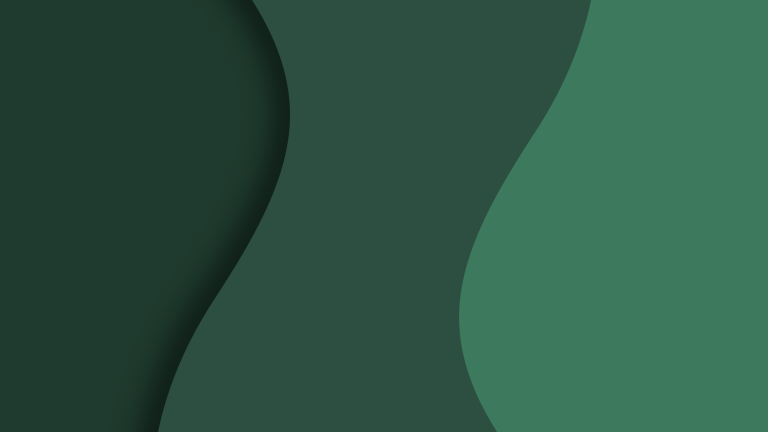
Reproduce this background procedurally as a Shadertoy shader.

```glsl
// Cubic Hermite segment through a and b, with slopes sa and sb
float hermite(float y, float y0, float y1, float a, float b, float sa, float sb) {
    float h = y1 - y0;
    float t = (y - y0) / h;
    float u = 1.0 - t;
    return u * u * ((1.0 + 2.0 * t) * a + t * h * sa)
         + t * t * ((1.0 + 2.0 * u) * b - u * h * sb);
}

// Horizontal position of the wave at height y
float waveX(float y) {
    if (y < 0.306) return hermite(y, 0.0, 0.306, 0.3657, 0.4954, 0.21, 0.653);
    if (y < 0.734) return hermite(y, 0.306, 0.734, 0.4954, 0.6713, 0.653, 0.0);
    return hermite(y, 0.734, 1.0, 0.6713, 0.5833, 0.0, -0.64);
}

// Approximate distance to the wave, positive on its right
float waveDistance(vec2 p) {
    float slope = (waveX(p.y + 0.002) - waveX(p.y - 0.002)) / 0.004;
    return (p.x - waveX(p.y)) / sqrt(1.0 + slope * slope);
}

void mainImage(out vec4 fragColor, in vec2 fragCoord) {
    vec2 p = fragCoord / iResolution.y;
    float pixel = 1.0 / iResolution.y;

    vec3 deepGreen = vec3(0.122, 0.228, 0.180);
    vec3 forestGreen = vec3(0.174, 0.310, 0.254);
    vec3 leafGreen = vec3(0.240, 0.475, 0.363);

    // The right wave is the left one turned by half a revolution
    float leftEdge = waveDistance(p);
    float rightEdge = -waveDistance(vec2(1.734, 1.0) - p);

    // Soft shadow cast on the left panel
    float shadow = exp(-leftEdge * leftEdge / 0.0032);
    vec3 color = deepGreen * (1.0 - shadow * vec3(0.48, 0.42, 0.43));

    // Middle and right panels
    color = mix(color, forestGreen, smoothstep(-0.7 * pixel, 0.7 * pixel, leftEdge));
    color = mix(color, leafGreen, smoothstep(-0.7 * pixel, 0.7 * pixel, rightEdge));
    fragColor = vec4(color, 1.0);
}
```
